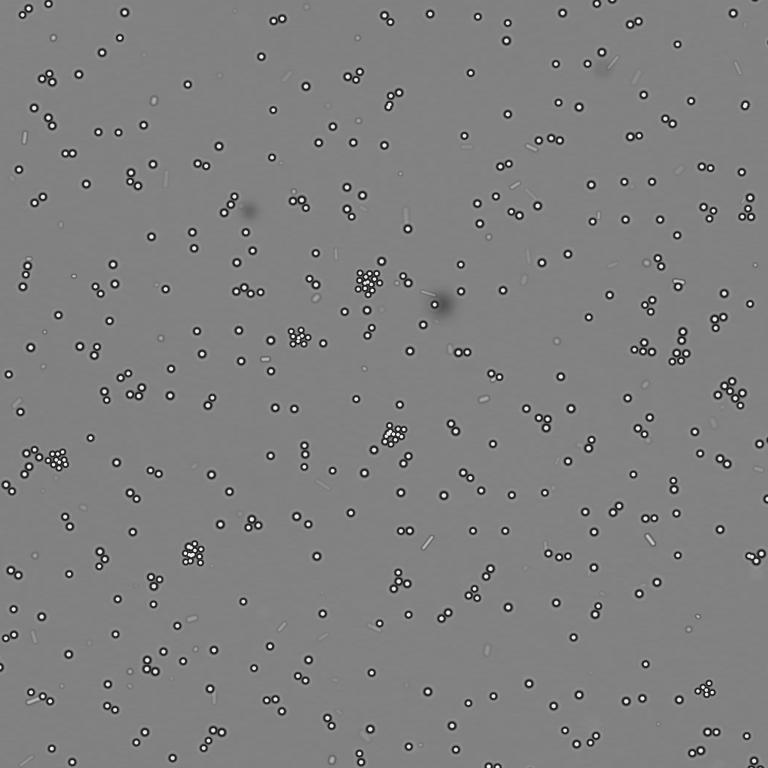
Give the GLSL for this texture, as a three.js fragment shader.

```glsl
varying vec2 vUv;

float hash(vec2 p) {
  return fract(sin(dot(p, vec2(127.1, 311.7))) * 43758.5453);
}

vec2 hash2(vec2 p) {
  return vec2(hash(p), hash(p + 37.3));
}

vec2 heading(float angle) {
  return vec2(cos(angle), sin(angle));
}

float noise(vec2 p) {
  vec2 i = floor(p), f = fract(p);
  f = f * f * (3.0 - 2.0 * f);
  return mix(mix(hash(i), hash(i + vec2(1.0, 0.0)), f.x),
             mix(hash(i + vec2(0.0, 1.0)), hash(i + 1.0), f.x), f.y);
}

float bell(float x, float width) {
  return exp(-x * x / (width * width));
}

// Distance to the nearest bead, in bead radii: singles, pairs and short chains
float scatteredBeads(vec2 uv) {
  float nearest = 9.0;
  vec2 home = floor(uv * 22.0);
  for (int y = -1; y <= 1; y++) {
    for (int x = -1; x <= 1; x++) {
      vec2 id = home + vec2(float(x), float(y));
      if (hash(id + 5.1) > 0.6) continue;
      vec2 center = (id + hash2(id + 11.7)) / 22.0;
      float crowd = hash(id + 23.9);
      float members = 1.0 + step(0.7, crowd) + step(0.9, crowd) + step(0.97, crowd);
      float angle = 6.283 * hash(id + 41.3);
      for (int k = 0; k < 4; k++) {
        float n = float(k);
        if (n >= members) break;
        vec2 offset = n > 0.0 ? 0.0115 * heading(angle + n * (1.1 + hash(id + 61.0))) : vec2(0.0);
        float radius = mix(0.0057, 0.0068, hash(id + n * 7.7));
        nearest = min(nearest, length(uv - center - offset) / radius);
      }
    }
  }
  return nearest;
}

// Tight clumps packed on a sunflower spiral
float clumpedBeads(vec2 uv) {
  float nearest = 9.0;
  for (int c = 0; c < 6; c++) {
    vec2 seed = vec2(float(c) * 3.7, 8.3);
    vec2 center = 0.05 + 0.9 * hash2(seed);
    float members = 5.0 + 9.0 * hash(seed + 2.9);
    for (int k = 0; k < 14; k++) {
      float n = float(k);
      if (n >= members) break;
      vec2 jitter = 0.003 * (hash2(seed + n) - 0.5);
      vec2 bead = center + 0.0045 * sqrt(n) * heading(n * 2.4 + float(c)) + jitter;
      nearest = min(nearest, length(uv - bead) / 0.0052);
    }
  }
  return nearest;
}

// Bright core, dark rim and pale halo
float beadTone(float d, float ground) {
  float body = mix(0.93, 0.13, smoothstep(0.25, 0.6, d));
  float tone = mix(body, ground, smoothstep(0.68, 1.08, d));
  return tone + 0.045 * bell(d - 1.32, 0.2);
}

// Faint specks and rods
float debris(vec2 uv) {
  float tone = 0.0;
  vec2 home = floor(uv * 16.0);
  for (int y = -1; y <= 1; y++) {
    for (int x = -1; x <= 1; x++) {
      vec2 id = home + vec2(float(x), float(y));
      if (hash(id + 71.3) > 0.45) continue;
      vec2 p = uv - (id + hash2(id + 83.1)) / 16.0;
      vec2 axis = heading(6.283 * hash(id + 91.7));
      float reach = 0.009 * pow(hash(id + 97.9), 3.0);
      float d = length(p - axis * clamp(dot(p, axis), -reach, reach));
      d /= mix(0.0025, 0.005, hash(id + 101.3));
      float strength = mix(0.15, 1.0, pow(hash(id + 107.7), 3.0));
      tone += strength * (0.3 * bell(d, 0.5) - 0.16 * bell(d - 0.95, 0.3));
    }
  }
  return tone;
}

// Soft spots far out of focus
float smudges(vec2 uv) {
  float tone = -0.19 * bell(length(uv - vec2(0.575, 0.603)), 0.016);
  tone -= 0.12 * bell(length(uv - vec2(0.325, 0.725)), 0.011);
  for (int i = 0; i < 10; i++) {
    vec2 seed = vec2(float(i) * 5.3, 19.1);
    float d = length(uv - hash2(seed));
    float size = mix(0.005, 0.016, hash(seed + 3.3));
    tone += 0.07 * (hash(seed + 6.1) - 0.6) * bell(d - 0.4 * size, size * 0.6);
  }
  return tone;
}

void main() {
  float ground = 0.508 + 0.008 * (noise(vUv * vec2(3.0, 5.0)) - 0.5);
  ground += 0.012 * (noise(vUv * vec2(130.0, 260.0)) - 0.5);
  ground += smudges(vUv) + debris(vUv);
  float d = min(scatteredBeads(vUv), clumpedBeads(vUv));
  gl_FragColor = vec4(vec3(beadTone(d, ground)), 1.0);
}
```
